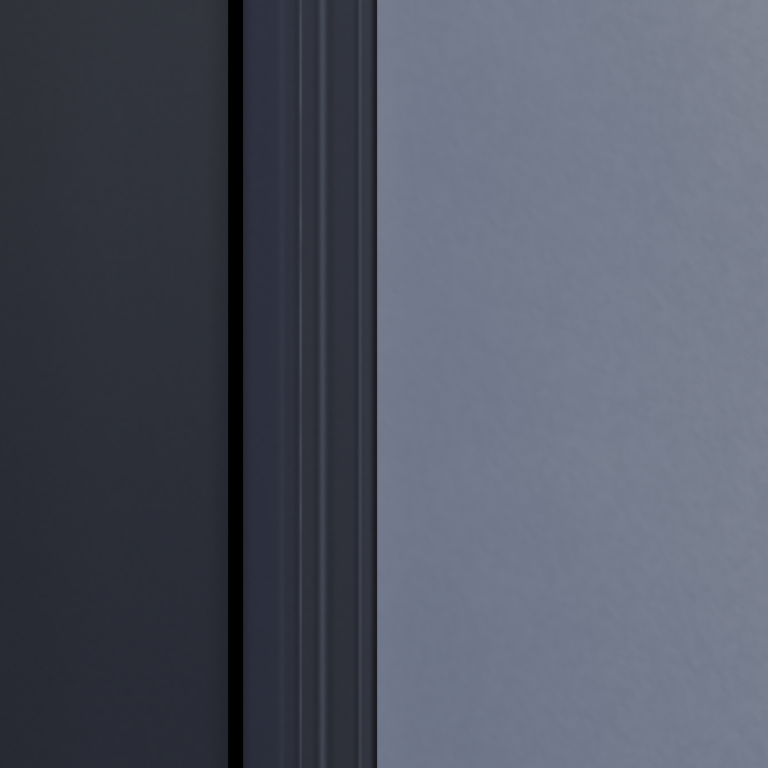
This texture is drawn by a Shadertoy shader. Its source:

```glsl
const float GAP_LEFT = 0.297;
const float GAP_RIGHT = 0.3165;
const float WALL_LEFT = 0.491;

const vec3 PANEL_LOW = vec3(0.160, 0.172, 0.210);
const vec3 PANEL_HIGH = vec3(0.196, 0.208, 0.238);
const vec3 FRAME_BLUE = vec3(0.178, 0.188, 0.245);
const vec3 FRAME_GREY = vec3(0.188, 0.200, 0.238);
const vec3 RIDGE_TINT = vec3(0.92, 0.97, 1.12);
const vec3 WALL_SHADE = vec3(0.430, 0.460, 0.540);
const vec3 WALL_LIGHT = vec3(0.495, 0.520, 0.570);

const float WALL_GRAIN = 0.024;
const float DARK_GRAIN = 0.010;

float hash(vec2 p) {
    return fract(sin(dot(p, vec2(127.1, 311.7))) * 43758.5453);
}

float valueNoise(vec2 p) {
    vec2 cell = floor(p);
    vec2 f = fract(p);
    f = f * f * (3.0 - 2.0 * f);
    return mix(mix(hash(cell), hash(cell + vec2(1.0, 0.0)), f.x),
               mix(hash(cell + vec2(0.0, 1.0)), hash(cell + vec2(1.0)), f.x), f.y);
}

float fbm(vec2 p) {
    float sum = 0.0;
    float weight = 0.5;
    for (int i = 0; i < 4; i++) {
        sum += weight * valueNoise(p);
        p = mat2(1.6, 1.2, -1.2, 1.6) * p + 7.3;
        weight *= 0.5;
    }
    return sum / 0.9375;
}

// Soft vertical line, one at its centre
float line(float x, float centre, float width) {
    float d = (x - centre) / width;
    return exp(-d * d);
}

float edge(float x, float position, float pixel) {
    return smoothstep(-pixel, pixel, x - position);
}

vec3 panelColor(vec2 uv) {
    vec3 color = mix(PANEL_LOW, PANEL_HIGH, smoothstep(0.0, 1.1, uv.y));
    color *= 0.95 + 0.06 * smoothstep(0.0, 0.15, uv.x);
    return color * (1.0 - 0.12 * smoothstep(0.265, GAP_LEFT, uv.x));
}

vec3 frameColor(vec2 uv) {
    float x = uv.x;
    vec3 color = mix(FRAME_BLUE, FRAME_GREY, smoothstep(0.345, 0.40, x));
    color *= 0.95 + 0.10 * uv.y;

    // Grooves and lit ridges of the moulding
    float wear = 0.65 + 0.6 * valueNoise(vec2(3.0, uv.y * 24.0));
    float relief = 0.020 * line(x, 0.367, 0.0040)
                 + 0.095 * line(x, 0.3915, 0.0016) * wear
                 + 0.080 * line(x, 0.4200, 0.0042)
                 + 0.065 * line(x, 0.4690, 0.0022)
                 + 0.018 * line(x, 0.4780, 0.0070)
                 - 0.025 * line(x, 0.3860, 0.0035)
                 - 0.025 * line(x, 0.4120, 0.0040)
                 - 0.020 * line(x, 0.4300, 0.0050)
                 - 0.030 * line(x, 0.4640, 0.0030);
    color += relief * RIDGE_TINT;

    // Shadow against the gap and the wall
    color *= 1.0 - 0.15 * line(x, GAP_RIGHT, 0.008);
    return color * (1.0 - 0.50 * smoothstep(0.480, WALL_LEFT, x));
}

vec3 wallColor(vec2 uv) {
    float across = (uv.x - WALL_LEFT) / (1.0 - WALL_LEFT);
    float light = 0.62 * across + 0.36 * uv.y - 0.08;
    light += 0.35 * (fbm(uv * 5.0) - 0.5);
    light += 0.20 * line(uv.x, WALL_LEFT, 0.03);
    vec3 color = mix(WALL_SHADE, WALL_LIGHT, clamp(light, 0.0, 1.0));

    // Slanted plaster grain
    vec2 slanted = mat2(0.8, -0.6, 0.6, 0.8) * uv;
    float grain = fbm(slanted * vec2(130.0, 85.0)) - 0.5;
    return color + WALL_GRAIN * grain * (0.7 + 0.6 * across);
}

void mainImage(out vec4 fragColor, in vec2 fragCoord) {
    vec2 uv = fragCoord / iResolution.xy;
    float pixel = 0.8 / iResolution.x;

    vec3 color = panelColor(uv);
    color = mix(color, frameColor(uv), edge(uv.x, GAP_RIGHT, pixel));
    color += DARK_GRAIN * (fbm(uv * 170.0) - 0.5);

    float gap = edge(uv.x, GAP_LEFT, pixel) - edge(uv.x, GAP_RIGHT, pixel);
    color *= 1.0 - gap;
    color = mix(color, wallColor(uv), edge(uv.x, WALL_LEFT, pixel));

    fragColor = vec4(color, 1.0);
}
```
